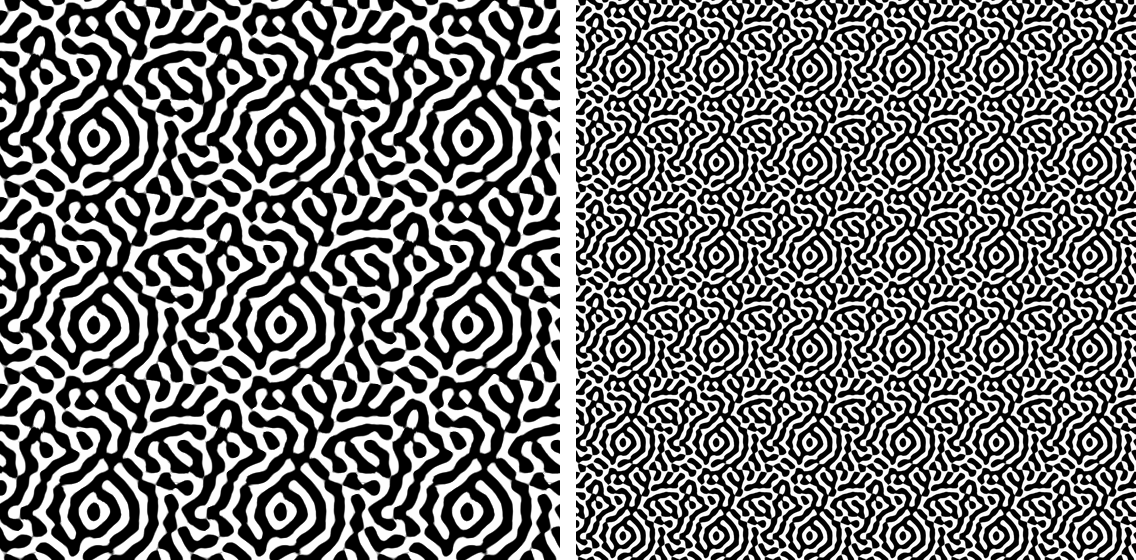
Left, the tile; right, the same tile 2 across and 2 down.
Write a three.js fragment shader that draws this pattern.

```glsl
// Black and white labyrinth of rounded, branching worms that tiles seamlessly.
varying vec2 vUv;

const float TAU = 6.2831853;
const float REPEATS = 3.0;          // repeats of the maze across the canvas
const float FREQUENCY = 9.6;        // worms per repeat
const float LEVEL = 0.195;          // phase of the outline, higher thins the white
const float SATURATION = 0.3;       // lower gives worms of more even width
const float ALIGNMENT = 0.6;        // how strongly neighboring worms run parallel
const float TURNING = 0.8;          // how far their direction swings
const float DIAGONAL_BIAS = 0.5;    // preference for diagonal worms
const float EDGE = 0.0018;          // half width of the soft edge
const float ROUNDING = 0.03;        // softens corners where worms meet
const float CENTER_WEIGHT = 0.25;
const vec4 RING_WEIGHTS = vec4(0.86, -0.88, -0.79, 0.50);
const vec3 INK = vec3(0.0);
const vec3 PAPER = vec3(0.995);
const int WAVES = 12;
const int TAPS = 18;

vec4 waves[WAVES];  // whole wave vector, phase, local amplitude

float hash(float n) {
  return fract(sin(n * 78.23 + 1.7) * 4375.85);
}

// Slowly wandering direction, periodic in one repeat.
float flowAngle(vec2 p) {
  return TURNING * (sin(TAU * (p.x + p.y)) +
                    sin(TAU * (2.0 * p.y - p.x) + 1.3));
}

// Spreads waves of nearly equal length over all directions
// and strengthens those that agree with the flow at p.
void prepareWaves(vec2 p) {
  float flow = flowAngle(p);
  float power = 0.0;
  for (int i = 0; i < WAVES; i++) {
    float angle = 0.5 * TAU * (float(i) + 0.5) / float(WAVES);
    vec2 k = floor(FREQUENCY * vec2(cos(angle), sin(angle)) + 0.5);
    float diagonal = sin(2.0 * angle);
    float amplitude = exp(ALIGNMENT * cos(2.0 * (angle - flow)))
                    * (1.0 + DIAGONAL_BIAS * diagonal * diagonal);
    waves[i] = vec4(k, TAU * hash(float(i) + 1.0), amplitude);
    power += 0.5 * amplitude * amplitude;
  }
  for (int i = 0; i < WAVES; i++) waves[i].w *= inversesqrt(power);
}

// Layered sines: gradient in xy and value in z, with flattened peaks
// so that all worms become equally strong.
vec3 saturatedField(vec2 p) {
  vec3 f = vec3(0.0);
  for (int i = 0; i < WAVES; i++) {
    vec4 wave = waves[i];
    float angle = TAU * dot(wave.xy, p) + wave.z;
    f += wave.w * vec3(-TAU * sin(angle) * wave.xy, cos(angle));
  }
  float q = SATURATION + f.z * f.z;
  float root = sqrt(q);
  return vec3(f.xy * SATURATION / (q * root), f.z / root);
}

// One activator-inhibitor step: rings of taps keep only the worm spacing.
vec3 labyrinth(vec2 p) {
  vec3 sum = CENTER_WEIGHT * saturatedField(p);
  for (int ring = 0; ring < 4; ring++) {
    float radius = 0.25 * float(ring + 1) / FREQUENCY;
    vec3 ringSum = vec3(0.0);
    for (int tap = 0; tap < TAPS; tap++) {
      float a = TAU * (float(tap) + 0.5 * float(ring)) / float(TAPS);
      ringSum += saturatedField(p + radius * vec2(cos(a), sin(a)));
    }
    sum += RING_WEIGHTS[ring] * ringSum / float(TAPS);
  }
  return sum;
}

void main() {
  vec2 p = vUv * REPEATS;
  prepareWaves(p);
  vec3 maze = labyrinth(p);

  // Height and slope give the phase across a worm, which keeps widths even
  // and turns into a distance from the outline.
  vec2 slope = maze.xy / (TAU * FREQUENCY);
  float phase = atan(maze.z, sqrt(dot(slope, slope) + ROUNDING));
  float dist = (phase - LEVEL) / (TAU * FREQUENCY * REPEATS);
  gl_FragColor = vec4(mix(INK, PAPER, smoothstep(-EDGE, EDGE, dist)), 1.0);
}
```
